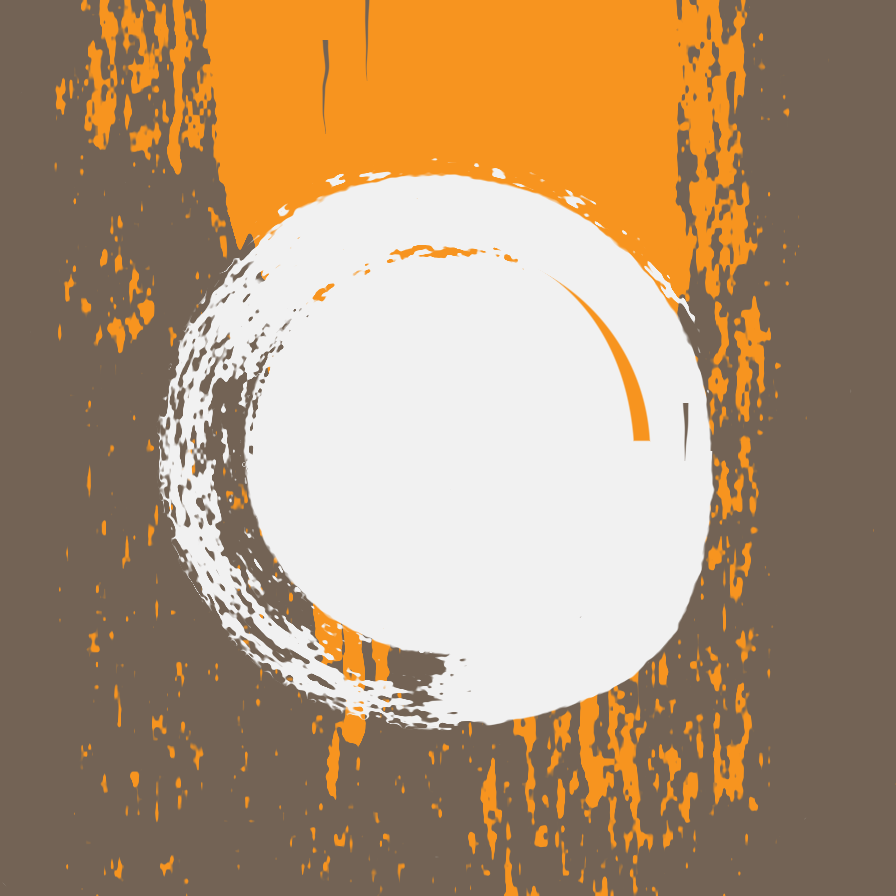
A three.js fragment shader for this background:

```glsl
// A worn orange paint band on brown, under a pale dry-brush ring and disc.
// Paint is noise cut by a coverage map: the noise is stretched downwards
// for the band, and along the arc, in polar coordinates, for the ring.
varying vec2 vUv;

float hash(vec2 p) {
  vec3 q = fract(vec3(p.xyx) * 0.1031);
  q += dot(q, q.yzx + 33.33);
  return fract((q.x + q.y) * q.z);
}

float noise(vec2 p) {
  vec2 i = floor(p), f = fract(p);
  f = f * f * (3.0 - 2.0 * f);
  return mix(mix(hash(i), hash(i + vec2(1.0, 0.0)), f.x),
             mix(hash(i + vec2(0.0, 1.0)), hash(i + 1.0), f.x), f.y);
}

// Soft rectangle from corner lo to corner hi
float zone(vec2 p, vec2 lo, vec2 hi, vec2 soft) {
  vec2 m = smoothstep(lo - soft, lo + soft, p) * (1.0 - smoothstep(hi - soft, hi + soft, p));
  return m.x * m.y;
}

float patchy(vec2 p, float x0, float y0, float x1, float y1) {
  return zone(p, vec2(x0, y0), vec2(x1, y1), vec2(0.012, 0.03));
}

float drip(vec2 p, float x0, float y0, float x1, float y1) {
  p.x += (noise(vec2(p.y * 25.0, x0 * 90.0)) - 0.5) * 0.012;
  return zone(p, vec2(x0, y0), vec2(x1, y1), vec2(0.006, 0.02));
}

// Narrow vertical crack tapering towards its lower end
float crack(vec2 p, float x, float y0, float y1) {
  float h = (p.y - y0) / (y1 - y0);
  float width = 0.003 * clamp(h, 0.0, 1.0);
  float wobble = (noise(vec2(p.y * 40.0, x * 50.0)) - 0.5) * 0.005;
  return smoothstep(-0.001, 0.001, width - abs(p.x - x + wobble)) * step(0.0, h) * step(h, 1.0);
}

float orangeBand(vec2 p) {
  float grain = 0.6 * noise(p * vec2(120.0, 32.0)) + 0.4 * noise(p * vec2(240.0, 120.0) + 7.0);

  // Solid part with hanging lower edge
  float left = 0.228 + 0.1 * (1.0 - p.y);
  float base = max(0.775 - 1.2 * max(p.x - 0.25, 0.0), 0.45);
  base -= 0.04 * noise(vec2(p.x * 75.0, 3.0));
  float inside = min(min(p.x - left, 0.757 - p.x), p.y - base);
  float cover = 1.1 * smoothstep(-0.009, 0.009, inside);

  // Worn patches on both sides and below
  cover = max(cover, 0.20 * patchy(p, 0.07, 0.0, 0.87, 0.98));
  cover = max(cover, 0.56 * patchy(p, 0.74, 0.66, 0.835, 1.1));
  cover = max(cover, 0.46 * patchy(p, 0.79, 0.50, 0.855, 0.67));
  cover = max(cover, 0.39 * patchy(p, 0.79, 0.08, 0.85, 0.52));
  cover = max(cover, 0.41 * patchy(p, 0.53, 0.08, 0.79, 0.28));
  cover = max(cover, 0.35 * patchy(p, 0.52, -0.1, 0.75, 0.1));
  cover = max(cover, 0.44 * patchy(p, 0.09, 0.82, 0.245, 1.1));
  cover = max(cover, 0.47 * patchy(p, 0.105, 0.61, 0.175, 0.73));
  cover = max(cover, 0.38 * patchy(p, 0.06, 0.62, 0.075, 0.92));
  cover = max(cover, 0.38 * patchy(p, 0.87, 0.62, 0.885, 0.92));

  // Heavier drips
  cover = max(cover, 0.90 * drip(p, 0.190, 0.81, 0.204, 1.1));
  cover = max(cover, 0.95 * drip(p, 0.352, 0.26, 0.382, 0.34));
  cover = max(cover, 0.85 * drip(p, 0.382, 0.17, 0.406, 0.33));
  cover = max(cover, 0.75 * drip(p, 0.365, 0.10, 0.378, 0.18));
  cover = max(cover, 0.70 * drip(p, 0.416, 0.23, 0.437, 0.30));
  cover = max(cover, 0.90 * drip(p, 0.650, 0.10, 0.669, 0.26));
  cover = max(cover, 0.75 * drip(p, 0.132, 0.128, 0.162, 0.145));

  float paint = smoothstep(-0.05, 0.05, cover - grain);
  return paint * (1.0 - crack(p, 0.363, 0.85, 0.955)) * (1.0 - crack(p, 0.410, 0.91, 1.03));
}

float whiteRing(vec2 p) {
  vec2 q = p - vec2(0.486, 0.497), d = p - vec2(0.499, 0.496);
  float r = length(q), rd = length(d);
  float a = mod(atan(q.y, q.x), 6.28318), ad = mod(atan(d.y, d.x), 6.28318);
  float grain = 0.6 * noise(vec2(a * 14.0, r * 170.0)) + 0.4 * noise(vec2(a * 42.0, r * 280.0));

  // Outer rim, bulging at lower right and frayed on the left
  float dry = smoothstep(1.9, 2.4, a) * (1.0 - smoothstep(4.65, 5.0, a));
  float bulge = (a - 5.55) / 0.41;
  float rim = 0.308 + 0.028 * exp(-bulge * bulge) - r;
  float edge = smoothstep(-0.0014, 0.0014, rim + (grain - 0.5) * mix(0.006, 0.03, dry));

  // Dry stroke, thinnest next to the disc
  float across = (rd - 0.228) / 0.09;
  float hollow = smoothstep(2.5, 3.1, a) * (1.0 - smoothstep(0.15, 0.65, across));
  float ink = mix(1.2, 0.60 - 0.34 * hollow, dry);
  ink += 0.2 * (1.0 - smoothstep(2.3, 2.8, a)) * (1.0 - smoothstep(0.4, 0.8, across));
  float white = edge * smoothstep(-0.06, 0.06, ink - grain);

  // Loose flecks above the rim
  float flecks = zone(vec2(a, -rim), vec2(0.3, 0.0), vec2(2.2, 0.02), vec2(0.2, 0.004));
  white = max(white, smoothstep(-0.05, 0.05, 0.36 * flecks - grain));

  // Disc, with scratched arcs and an open crescent
  white = max(white, smoothstep(-0.0014, 0.0014, 0.226 - rd + (grain - 0.5) * 0.005));
  float arc = zone(vec2(ad, rd), vec2(1.2, 0.217), vec2(3.2, 0.232), vec2(0.15, 0.005));
  white *= 1.0 - smoothstep(-0.05, 0.05, 0.43 * arc - grain);
  float w = mix(0.018, -0.004, smoothstep(0.1, 1.35, ad));
  float gap = min(0.5 * w - abs(rd - 0.2266 + 0.5 * w), p.y - 0.508);
  white *= 1.0 - smoothstep(-0.0012, 0.0012, gap);
  return white * (1.0 - crack(p, 0.764, 0.485, 0.55));
}

void main() {
  vec3 color = mix(vec3(0.45, 0.39, 0.335), vec3(0.97, 0.58, 0.12), orangeBand(vUv));
  color = mix(color, vec3(0.945), whiteRing(vUv));
  gl_FragColor = vec4(color, 1.0);
}
```
